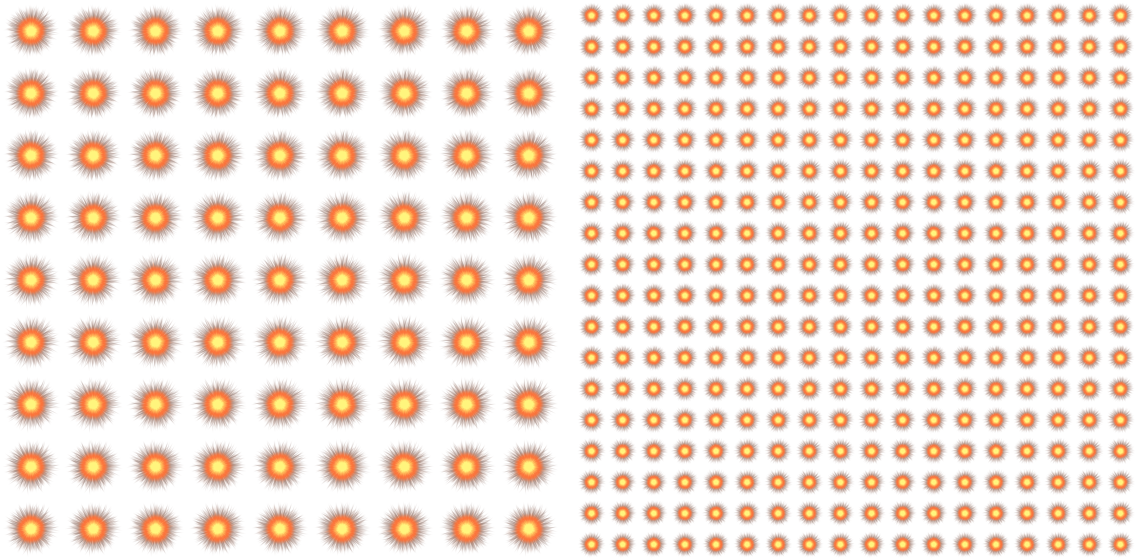
Left: one tile. Right: repeated 2 by 2.
A Shadertoy shader for this pattern:

```glsl
const float TAU = 6.283185;

vec3 hash3(vec2 p) {
    vec3 q = fract(vec3(p.xyx) * vec3(0.1031, 0.1030, 0.0973));
    q += dot(q, q.yxz + 33.33);
    return fract((q.xxy + q.yzz) * q.zyx);
}

// Slow change from cell to cell that wraps after nine cells, in -1..1
float drift(vec2 cell, vec2 phase) {
    vec2 s = sin(TAU * (cell / 9.0 + phase));
    return 0.5 * (s.x + s.y);
}

// Radial glow: yellow core, orange rim, pale brown halo
vec3 glowColor(float r) {
    vec3 c = vec3(1.0, 0.96, 0.49);
    c = mix(c, vec3(1.0, 0.71, 0.34), smoothstep(0.06, 0.118, r));
    c = mix(c, vec3(0.99, 0.50, 0.27), smoothstep(0.11, 0.165, r));
    c = mix(c, vec3(0.91, 0.66, 0.55), smoothstep(0.17, 0.228, r));
    c = mix(c, vec3(0.94, 0.89, 0.87), smoothstep(0.21, 0.28, r));
    return mix(c, vec3(1.0), smoothstep(0.26, 0.38, r));
}

// Share of light left after all layers of tapered, bent hairs
float furClearance(float r, float turn, vec2 cell, float pixel) {
    float clearance = 1.0;
    for (int i = 0; i < 14; i++) {
        float layer = float(i);
        float count = 19.0 + mod(layer * 5.0, 11.0);
        vec3 layerRnd = hash3(vec2(layer, 71.0));
        float t = fract(turn + layerRnd.x + (layerRnd.y - 0.5) * 0.3 * r) * count;
        vec3 rnd = hash3(vec2(floor(t), layer + 5.0));

        float slotWidth = TAU * r / count;
        float sway = 0.22 * drift(cell, rnd.xy) * (0.4 + 1.6 * r);
        float dist = abs(fract(t) - 0.5 - sway) * slotWidth;
        float reach = mix(0.27, 0.48, rnd.z) + 0.02 * drift(cell, rnd.yz);
        float taper = clamp(1.0 - r / reach, 0.0, 1.0);
        float width = 0.022 * sqrt(taper);
        float soft = min(max(width, pixel), 0.28 * slotWidth);
        float strand = smoothstep(soft, 0.0, dist) * min(width / max(soft, 0.001), 1.0);
        clearance *= 1.0 - 0.3 * strand * smoothstep(0.0, 0.25, taper);
    }
    return clearance;
}

void mainImage(out vec4 fragColor, in vec2 fragCoord) {
    vec2 grid = fragCoord / iResolution.xy * 9.0;
    vec2 cell = floor(grid);
    vec2 p = fract(grid) - 0.5;
    float r = max(length(p), 0.001);
    float angle = atan(p.y, p.x + 0.00001);

    // Ragged streaks along the glow
    vec3 phase = TAU * hash3(cell + 13.0);
    float streak = sin(5.0 * angle + phase.x) + sin(13.0 * angle + phase.y + 9.0 * r)
                 + sin(29.0 * angle + phase.z - 14.0 * r);
    vec3 color = glowColor(r * (1.0 + 0.035 * streak));

    // Fur, warm near the rim and grey-brown outside
    float clearance = furClearance(r, angle / TAU + 0.5, cell, 9.0 / iResolution.y);
    vec3 furColor = mix(vec3(0.98, 0.42, 0.2), vec3(0.62, 0.53, 0.50), smoothstep(0.17, 0.26, r));
    float cover = (1.0 - clearance) * smoothstep(0.08, 0.22, r);
    fragColor = vec4(mix(color, furColor, cover), 1.0);
}
```
